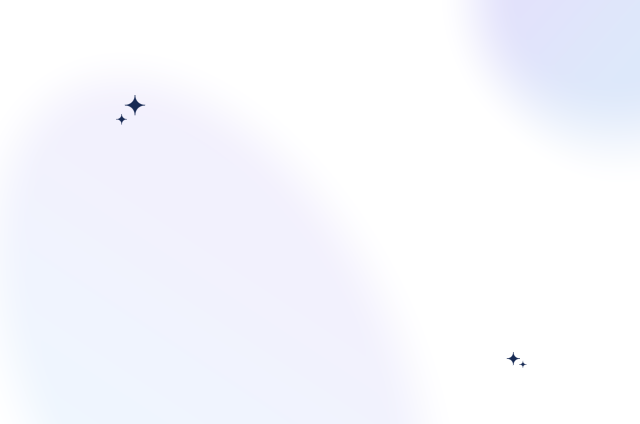
This background is drawn by a Shadertoy shader. Its source:

```glsl
// Soft coverage: 1 inside, 0 outside, blurred around the edge
float softFill(float dist, float blur) {
    return 1.0 - smoothstep(-blur, blur, dist);
}

// Approximate distance to a sheared ellipse
float leaningEllipse(vec2 p, vec2 radii, float lean) {
    vec2 q = vec2(p.x + lean * p.y, p.y) / radii;
    vec2 slope = vec2(q.x / radii.x, lean * q.x / radii.x + q.y / radii.y);
    float reach = length(q);
    return reach * (reach - 1.0) / max(length(slope), 1e-4);
}

// Four-pointed star bounded by concave arcs
float sparkle(vec2 p, float size) {
    vec2 q = abs(p) / size;
    float arcs = 1.0 - length(q - 1.0);
    return size * (max(arcs, max(q.x, q.y) - 1.0) - 0.04);
}

void mainImage(out vec4 fragColor, in vec2 fragCoord) {
    vec2 p = fragCoord / iResolution.xy * vec2(1.5, 1.0);
    float pixel = 1.0 / iResolution.y;
    vec3 color = vec3(1.0);

    // Large pale glow, lavender above and blue at the lower left
    float paleMix = smoothstep(-0.05, 0.85, dot(p, vec2(0.55, 0.83)));
    vec3 pale = mix(vec3(0.936, 0.965, 0.997), vec3(0.951, 0.943, 0.992), paleMix);
    float paleDist = leaningEllipse(p - vec2(0.498, 0.111), vec2(0.462, 0.699), 0.302);
    color = mix(color, pale, softFill(paleDist, 0.085));

    // Corner glow, softer towards its lower side
    vec2 corner = p - vec2(1.449, 1.016);
    float cornerMix = smoothstep(-0.2, 0.16, dot(corner, vec2(0.75, -0.66)));
    vec3 cornerTint = mix(vec3(0.888, 0.886, 0.985), vec3(0.868, 0.91, 0.98), cornerMix);
    float cornerBlur = mix(0.095, 0.13, smoothstep(-0.3, 0.0, corner.x));
    color = mix(color, cornerTint, softFill(length(corner) - 0.334, cornerBlur));

    // Navy sparkles: centre and size
    vec3 sparkles[4] = vec3[4](
        vec3(0.3164, 0.752, 0.0225), vec3(0.2852, 0.7188, 0.0115),
        vec3(1.2031, 0.1543, 0.0145), vec3(1.2256, 0.1406, 0.0075));
    for (int i = 0; i < 4; i++) {
        float starDist = sparkle(p - sparkles[i].xy, sparkles[i].z);
        color = mix(color, vec3(0.09, 0.165, 0.33), softFill(starDist, 0.75 * pixel));
    }

    fragColor = vec4(color, 1.0);
}
```
